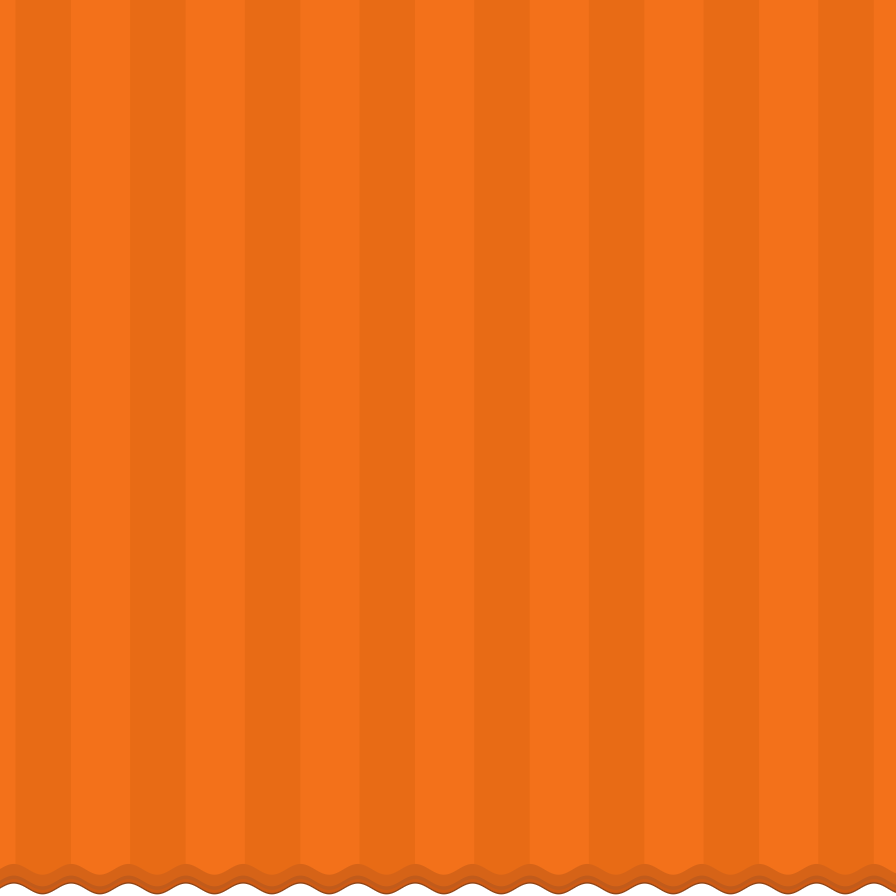
A Shadertoy shader for this pattern:

```glsl
const float TAU = 6.2831853;
const float STRIPE_PERIOD = 0.128;
const float STRIPE_WIDTH = 0.062;
const float STRIPE_START = 0.0172;
const float WAVE_PERIOD = 0.064;
const float WAVE_CREST = 0.0794;
const float WAVE_HEIGHT = 0.006;
const float HEM_LEVEL = 0.0078;

const vec3 LIGHT_ORANGE = vec3(0.953, 0.443, 0.102);
const vec3 DARK_ORANGE = vec3(0.910, 0.420, 0.082);
const vec3 HEM_SHADE = vec3(0.840, 0.390, 0.090);
const vec3 HEM_CREASE = vec3(0.755, 0.355, 0.105);
const vec3 HEM_FOLD = vec3(0.810, 0.355, 0.080);
const vec3 HEM_RIM = vec3(0.560, 0.270, 0.090);
const vec3 PAPER = vec3(1.0);

// Antialiased step: 1 where the signed distance is negative
float inside(float dist, float pixel) {
    return clamp(0.5 - dist / pixel, 0.0, 1.0);
}

// Signed distance to the nearest dark vertical stripe
float stripeDistance(float x, float start, float width, float period) {
    float center = start + 0.5 * width;
    float local = mod(x - center + 0.5 * period, period) - 0.5 * period;
    return abs(local) - 0.5 * width;
}

// Approximate signed distance above a wavy line
float waveDistance(vec2 p, float level, float height) {
    float phase = TAU * (p.x - WAVE_CREST) / WAVE_PERIOD;
    float slope = -height * TAU / WAVE_PERIOD * sin(phase);
    return (p.y - level - height * cos(phase)) / sqrt(1.0 + slope * slope);
}

// Paint everything below one wavy line
vec3 paintBelow(vec3 base, vec3 paint, vec2 p, float level, float pixel) {
    return mix(base, paint, inside(waveDistance(p, level, WAVE_HEIGHT), pixel));
}

void mainImage(out vec4 fragColor, in vec2 fragCoord) {
    vec2 p = fragCoord / iResolution.y;
    float pixel = 1.0 / iResolution.y;

    // Striped cloth
    float stripe = stripeDistance(p.x, STRIPE_START, STRIPE_WIDTH, STRIPE_PERIOD);
    vec3 color = mix(LIGHT_ORANGE, DARK_ORANGE, inside(stripe, pixel));

    // Layered scalloped hem, from its top down to the open background
    color = paintBelow(color, HEM_SHADE, p, HEM_LEVEL + 0.0220, pixel);
    color = paintBelow(color, HEM_CREASE, p, HEM_LEVEL + 0.0090, pixel);
    color = paintBelow(color, HEM_FOLD, p, HEM_LEVEL + 0.0050, pixel);
    color = paintBelow(color, HEM_RIM, p, HEM_LEVEL + 0.0016, pixel);
    color = paintBelow(color, PAPER, p, HEM_LEVEL, pixel);

    fragColor = vec4(color, 1.0);
}
```
